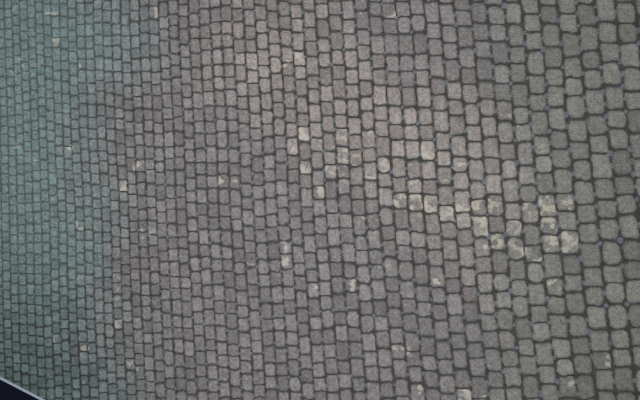
This texture is drawn by a Shadertoy shader. Its source:

```glsl
// Worn cobblestone paving seen at a slant: leaning columns of rounded setts that
// widen to the right, with dark joints, blue-grey pebbles and pale deposits.
// Columns come from an exponential spacing; each column has its own row offset.
#define COLUMN_SCALE 82.6   // 52 columns across the canvas
#define ROW_LEFT 0.0150     // sett height at the left edge
#define ROW_RIGHT 0.0345    // sett height at the right edge
#define JOINT 0.036         // joint half width, as a share of a sett
#define WOBBLE 0.10         // irregularity of the sett outlines
#define PEBBLE_SHARE 0.60   // share of joint cells that hold a pebble
#define GRAIN 0.22          // strength of the stone grain
#define TONE_SPREAD 0.085   // brightness change between setts

const vec3 TEAL = vec3(0.445, 0.515, 0.515);
const vec3 MAUVE = vec3(0.475, 0.458, 0.462);
const vec3 OLIVE = vec3(0.465, 0.47, 0.45);
const vec3 WARM = vec3(0.58, 0.55, 0.53);
const vec3 JOINT_DARK = vec3(0.265, 0.27, 0.265);
const vec3 PEBBLE_BLUE = vec3(0.41, 0.44, 0.48);
const vec3 DEPOSIT = vec3(0.74, 0.715, 0.66);
const vec3 KERB_DARK = vec3(0.07, 0.08, 0.12);

float hash(vec2 p) {
    return fract(sin(dot(p, vec2(127.1, 311.7))) * 43758.5453);
}

float noise(vec2 p) {
    vec2 i = floor(p), f = fract(p);
    f = f * f * (3.0 - 2.0 * f);
    return mix(mix(hash(i), hash(i + vec2(1, 0)), f.x),
               mix(hash(i + vec2(0, 1)), hash(i + vec2(1, 1)), f.x), f.y);
}

float fbm(vec2 p) {
    float sum = 0.0, gain = 0.53;
    for (int i = 0; i < 4; i++) {
        sum += gain * noise(p);
        p = p * 2.03 + 17.3;
        gain *= 0.5;
    }
    return sum;
}

float segmentDistance(vec2 p, vec2 a, vec2 b) {
    vec2 ab = b - a;
    return length(p - a - ab * clamp(dot(p - a, ab) / dot(ab, ab), 0.0, 1.0));
}

float roundedBox(vec2 p, vec2 halfSize, float radius) {
    vec2 d = abs(p) - halfSize + radius;
    return length(max(d, 0.0)) + min(max(d.x, d.y), 0.0) - radius;
}

// Column coordinate and row coordinate; the lean grows to the right.
vec2 paving(vec2 p, out float rowHeight) {
    float x = p.x + (0.02 + 0.09 * p.x) * (p.y - 0.31) + 0.006 * (noise(p * 7.0) - 0.5);
    float u = COLUMN_SCALE * (1.0 - exp(-x));
    float column = floor(u);
    float columnX = -log(1.0 - (column + 0.5) / COLUMN_SCALE);
    rowHeight = mix(ROW_LEFT, ROW_RIGHT, columnX);
    float v = p.y / rowHeight + 9.0 * hash(vec2(column, 3.7));
    v += 0.10 * sin(v * 1.9 + column * 2.3);
    return vec2(u, v);
}

void mainImage(out vec4 fragColor, in vec2 fragCoord) {
    vec2 p = fragCoord / iResolution.x;
    float pixel = 1.0 / iResolution.x;
    float rowHeight;
    vec2 uv = paving(p, rowHeight);
    vec2 id = floor(uv);
    float columnWidth = exp(p.x) / COLUMN_SCALE;
    vec2 pitch = vec2(columnWidth, rowHeight);
    float patches = fbm(p * 9.0);
    float grain = mix(fbm(p * 210.0), noise(p * 460.0), 0.4);

    // Sett outline: a rounded box with its own size, shift and wobble
    vec2 jitter = vec2(hash(id), hash(id + 41.3)) - 0.5;
    vec2 ripple = vec2(noise(uv * 3.1), noise(uv * 3.1 + 57.0)) - 0.5;
    vec2 local = (fract(uv) - 0.5 + 0.03 * jitter + WOBBLE * ripple) * pitch;
    vec2 halfSize = (vec2(0.49, 0.505) - JOINT - 0.03 * hash(id + 9.1)) * pitch;
    float radius = columnWidth * mix(0.13, 0.30, hash(id + 23.0));
    float d = roundedBox(local, halfSize, radius);
    float edge = 1.2 * pixel;
    float sett = 1.0 - smoothstep(-edge, edge, d);

    // Large washes of colour over the paving
    vec3 stone = mix(TEAL, MAUVE, smoothstep(0.04, 0.30, p.x + 0.2 * (patches - 0.5)));
    stone = mix(stone, OLIVE, smoothstep(0.6, 0.95, p.x));
    float glow = segmentDistance(p, vec2(0.42, 0.54), vec2(0.72, 0.33));
    stone = mix(stone, WARM, 0.65 * exp(-glow * glow * 70.0));
    float film = (1.0 - smoothstep(0.06, 0.24, p.x + 0.2 * (patches - 0.5)))
               * smoothstep(0.06, 0.28, p.y);

    // Tone of each sett, grain and worn edges
    stone *= 1.0 + TONE_SPREAD * (hash(id + 5.5) - 0.5) * 2.0 * (1.0 - 0.6 * film);
    stone *= 1.0 + GRAIN * 2.0 * (grain - 0.5);
    stone *= mix(0.92, 1.02, smoothstep(0.0, 0.16, -d / columnWidth));

    // Pale deposits: a band of marked setts and rare loose blotches
    float band = segmentDistance(p, vec2(0.48, 0.38), vec2(0.82, 0.25));
    float marked = step(1.0 - 0.36 * exp(-band * band * 300.0) - 0.008, hash(id + 71.0));
    float crust = marked * smoothstep(0.40, 0.72, fbm(p * 110.0));
    float blotch = smoothstep(0.76, 0.86, fbm(p * 38.0 + 8.0));
    stone = mix(stone, DEPOSIT, 0.75 * max(crust, blotch));

    // Joints with pebbles lodged between the columns
    vec3 joint = JOINT_DARK * (0.75 + 0.5 * grain);
    vec2 cell = vec2(uv.x + 0.5, p.y / mix(ROW_LEFT, ROW_RIGHT, p.x) * 1.7);
    vec2 pebbleId = floor(cell);
    vec2 offset = (fract(cell) - 0.5) * vec2(1.0, 0.59) * pitch;
    float size = columnWidth * mix(0.09, 0.18, hash(pebbleId + 13.0));
    float pebble = 1.0 - smoothstep(-pixel, pixel, length(offset) - size);
    pebble *= step(hash(pebbleId + 31.0), PEBBLE_SHARE);
    joint = mix(joint, PEBBLE_BLUE * (0.8 + 0.4 * grain), 0.85 * pebble);
    joint = mix(joint, stone * 0.88, 0.65 * film);
    vec3 color = mix(joint, stone, sett);

    // Shade toward the corners, then the dark kerb with its pale rim
    vec2 fromCentre = p - vec2(0.5, 0.33);
    color *= 1.05 - 0.42 * dot(fromCentre, fromCentre);
    color *= 1.0 - 0.25 * exp(-dot(p, p) * 30.0);
    float kerb = dot(p - vec2(0.0, 0.034), normalize(vec2(0.46, 0.89)));
    color = mix(color, vec3(0.55, 0.60, 0.65), 1.0 - smoothstep(0.001, 0.001 + 2.0 * pixel, abs(kerb)));
    color = mix(KERB_DARK, color, smoothstep(-0.002 - pixel, -0.002 + pixel, kerb));
    fragColor = vec4(color, 1.0);
}
```
